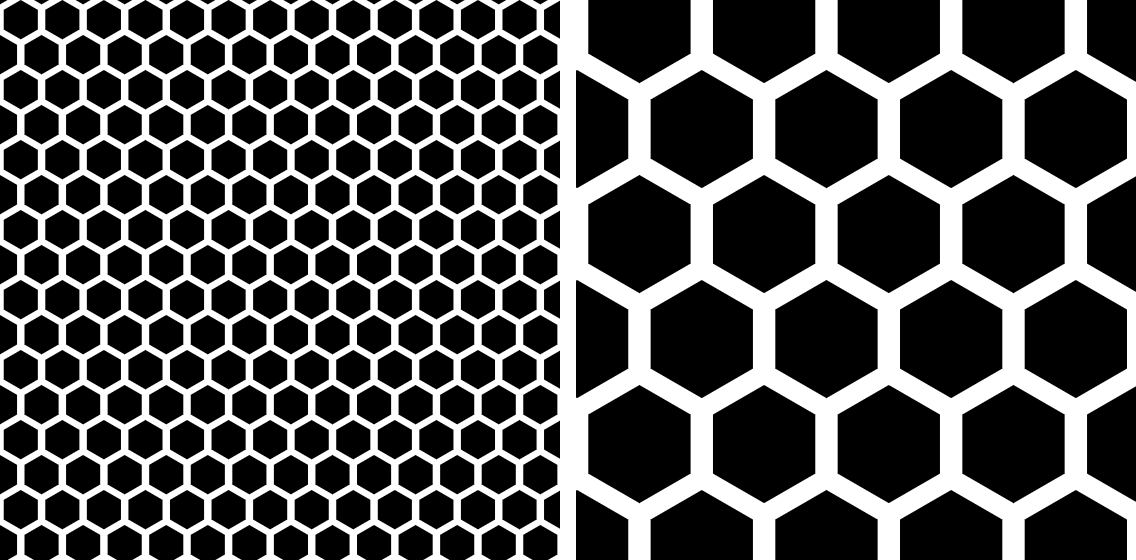
Left: the whole. Right: its middle third, enlarged.
Write a Shadertoy shader that draws this pattern.

```glsl
// Honeycomb of black pointy-top hexagons separated by even white lines.

#define COLUMN_PITCH (38.0 / 512.0)  // distance between centres in a row
#define ROW_PITCH    (32.0 / 512.0)  // distance between staggered rows
#define HEX_RADIUS   (18.0 / 512.0)  // centre to corner
#define FIRST_CENTRE vec2(19.0 / 512.0, 18.0 / 512.0)  // from the upper left
#define CELL_COLOR   vec3(0.0)
#define LINE_COLOR   vec3(1.0)

const float COS_30 = 0.866025;

// Signed distance to a hexagon with corners at top and bottom.
float hexDistance(vec2 p) {
    p = abs(p);
    return max(p.x, 0.5 * p.x + COS_30 * p.y) - COS_30 * HEX_RADIUS;
}

// Offset from the nearest centre of a rectangular lattice.
vec2 repeatCentered(vec2 p, vec2 period) {
    return (fract(p / period + 0.5) - 0.5) * period;
}

// Two interleaved lattices form the staggered rows.
float honeycombDistance(vec2 p) {
    vec2 period = vec2(COLUMN_PITCH, 2.0 * ROW_PITCH);
    float evenRows = hexDistance(repeatCentered(p, period));
    float oddRows = hexDistance(repeatCentered(p - 0.5 * period, period));
    return min(evenRows, oddRows);
}

void mainImage(out vec4 fragColor, in vec2 fragCoord) {
    float pixel = 1.0 / iResolution.y;
    vec2 p = fragCoord * pixel;
    p.y = 1.0 - p.y;

    // Edge coverage over one pixel.
    float distanceToCell = honeycombDistance(p - FIRST_CENTRE);
    float cell = clamp(0.5 - distanceToCell / pixel, 0.0, 1.0);

    fragColor = vec4(mix(LINE_COLOR, CELL_COLOR, cell), 1.0);
}
```
